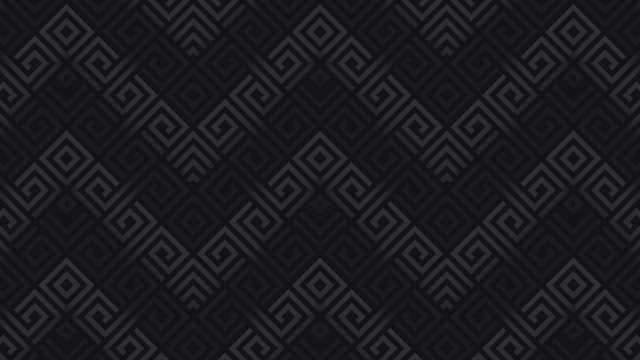
This pattern is drawn by a WebGL 1 fragment shader. Its source:

```glsl
precision highp float;
uniform vec2 u_resolution;

const float UNIT = 0.01955;   // stroke width as a share of canvas height
const float TILE = 9.0;       // eight strokes plus a one-stroke gap
const float APEX = 0.362;     // depth of the central peak below the top edge

// Smooth band between two bounds
float band(float v, float lo, float hi, float aa) {
  return smoothstep(lo - aa, lo + aa, v) - smoothstep(hi - aa, hi + aa, v);
}

float box(vec2 p, vec2 lo, vec2 hi, float aa) {
  return band(p.x, lo.x, hi.x, aa) * band(p.y, lo.y, hi.y, aa);
}

float squareRadius(vec2 p) {
  return max(abs(p.x), abs(p.y));
}

float rings(vec2 p, float aa) {
  float r = squareRadius(p);
  return band(r, 1.0, 2.0, aa) + band(r, 3.0, 4.0, aa);
}

// Two rings cut and bridged into one winding stroke
float spiral(vec2 p, float aa) {
  float ink = rings(p, aa);
  ink *= 1.0 - box(p, vec2(2.9, 2.0), vec2(4.2, 3.0), aa);
  ink *= 1.0 - box(p, vec2(0.9, 0.0), vec2(2.1, 1.0), aa);
  return max(ink, box(p, vec2(1.8, 1.0), vec2(3.2, 2.0), aa));
}

// Nested corners opening away from the (-4, -4) vertex
float chevrons(vec2 p, float aa) {
  float m = min(p.x, p.y) + 4.0;
  float ink = 0.0;
  for (int n = 0; n < 4; n++) {
    float start = 2.0 * float(n);
    ink += band(m, start, start + 1.0, aa);
  }
  return ink * box(p, vec2(-4.0), vec2(4.0), aa);
}

// Downward chevrons with a small ring at the upper corner
float pendant(vec2 p, float aa) {
  float ink = chevrons(-p, aa);
  float r = squareRadius(p + 2.5);
  ink *= smoothstep(2.5 - aa, 2.5 + aa, r);
  return max(ink, band(r, 0.5, 1.5, aa));
}

float motif(vec2 p, float row, float column, float aa) {
  if (column < 0.5) return row < 0.5 ? rings(p, aa) : pendant(p, aa);
  if (column > 3.5) return row < 0.5 ? chevrons(p, aa) : rings(p, aa);
  vec2 q = mod(column, 2.0) > 0.5 ? p.yx : p;
  return spiral(row > 0.5 ? -q : q, aa);
}

// Light at the upper edge of each zigzag, fading with depth
float glow(float depth) {
  float d = mod(depth, 2.0 * TILE);
  return (1.0 - 0.025 * d) * (1.0 - smoothstep(5.5, 10.5, d));
}

void main() {
  vec2 p = gl_FragCoord.xy / u_resolution.y;
  float x = (p.x - 0.5 * u_resolution.x / u_resolution.y) / UNIT;
  float y = (1.0 - p.y - APEX) / UNIT;
  float aa = 0.8 / (u_resolution.y * UNIT);

  // Mirrored columns, then diagonal axes across and along the zigzag
  float side = abs(mod(x + 2.0 * TILE, 4.0 * TILE) - 2.0 * TILE);
  vec2 diagonal = vec2(y - side, y + side);
  vec2 cell = floor(diagonal / TILE);
  vec2 local = diagonal - cell * TILE - 4.0;
  float ink = motif(local, mod(cell.x, 2.0), cell.y - cell.x, aa);
  float light = glow(diagonal.x);

  // Fading bars that bridge neighbouring tiles at their shared corners
  vec2 corner = floor((diagonal + 0.5) / TILE + 0.5);
  vec2 w = diagonal + 0.5 - corner * TILE;
  float step2 = corner.y - corner.x;
  if (abs(step2 - 2.0) < 0.5) {
    float patch = box(w, vec2(-2.5), vec2(2.5), aa);
    float bars = band(abs(w.y), 0.5, 1.5, aa);
    float fade = smoothstep(-2.5, 2.5, w.x);
    float bridge = mod(corner.x, 2.0) < 0.5 ? fade : 1.0 - fade;
    ink = mix(ink, bars, patch);
    light = mix(light, 0.85 * bridge, patch);
  }

  // Soft shadow under the lower corner of each peak
  if (abs(step2) < 0.5 && mod(corner.x, 2.0) > 0.5) {
    light *= 0.35 + 0.65 * smoothstep(0.5, 3.0, length(w));
  }

  vec3 ground = vec3(0.078, 0.071, 0.094);
  vec3 dimStroke = vec3(0.108, 0.101, 0.126);
  vec3 brightStroke = vec3(0.187, 0.180, 0.205);
  vec3 stroke = mix(dimStroke, brightStroke, light);
  gl_FragColor = vec4(mix(ground, stroke, clamp(ink, 0.0, 1.0)), 1.0);
}
```
